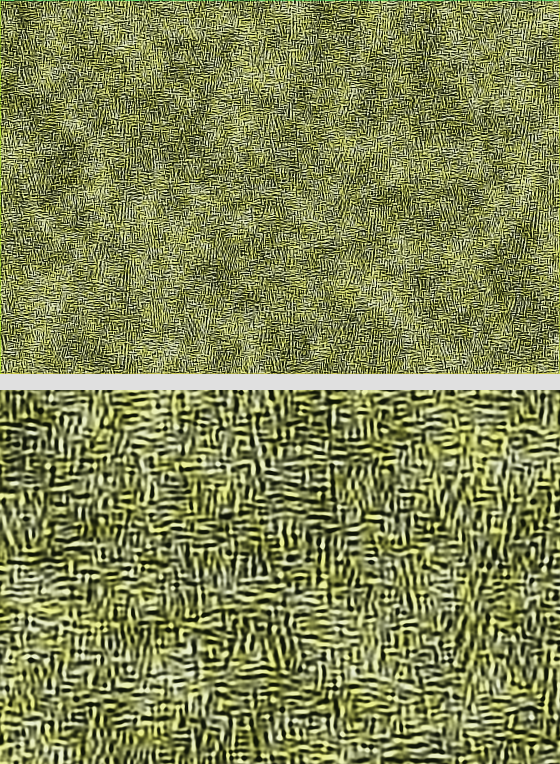
Top, the full canvas; bottom, a detail of the centre.
Give the GLSL for this texture, as a WebGL 2 fragment shader.

```glsl
#version 300 es
precision highp float;

uniform vec2 u_resolution;
out vec4 fragColor;

const float TAU = 6.2831853;

vec3 hash3(vec2 cell, float seed) {
  vec3 q = fract(vec3(cell.xyx + seed) * vec3(0.1031, 0.1030, 0.0973));
  q += dot(q, q.yxz + 33.33);
  return fract((q.xxy + q.yzz) * q.zyx);
}

// Smooth lattice noise centred on zero
float softNoise(vec2 p, float seed) {
  vec2 cell = floor(p);
  vec2 f = fract(p);
  f = f * f * (3.0 - 2.0 * f);
  float low = mix(hash3(cell, seed).x, hash3(cell + vec2(1, 0), seed).x, f.x);
  float high = mix(hash3(cell + vec2(0, 1), seed).x, hash3(cell + 1.0, seed).x, f.x);
  return mix(low, high, f.y) - 0.5;
}

// Cellular sum of short wave packets, upright or level by patch
float threadNoise(vec2 p, float patchScale, float waves, float seed) {
  vec2 home = floor(p);
  float sum = 0.0;
  for (int y = -1; y <= 1; y++) {
    for (int x = -1; x <= 1; x++) {
      vec2 cell = home + vec2(x, y);
      vec3 place = hash3(cell, seed);
      vec3 shape = hash3(cell, seed + 41.0);
      vec2 d = p - cell - place.xy;
      float upright = 0.5 + 1.3 * softNoise(cell * patchScale, seed + 83.0);
      float angle = (shape.y - 0.5) * 0.4 + (shape.x < upright ? 0.0 : TAU * 0.25);
      float across = dot(d, vec2(cos(angle), sin(angle)));
      float frequency = waves * mix(0.75, 1.25, shape.z);
      sum += exp(-3.0 * dot(d, d)) * cos(TAU * (across * frequency + place.z));
    }
  }
  return sum;
}

// Tone to olive, with the blue share rising toward the highlights
vec3 oliveRamp(float tone, float paleness) {
  float red = mix(0.06, 0.92, tone);
  float blueShare = mix(0.44, 0.75, tone) + paleness;
  return vec3(red, red + 0.02, red * blueShare);
}

// Antialiased narrow band along one side
float edgeBand(float distanceIn, float width, float pixel) {
  return 1.0 - smoothstep(width - 0.5 * pixel, width + 0.5 * pixel, distanceIn);
}

void main() {
  vec2 p = gl_FragCoord.xy / u_resolution.y;
  float aspect = u_resolution.x / u_resolution.y;
  float pixel = 1.0 / u_resolution.y;

  // Short woven threads with fine speckle
  float threads = threadNoise(p * 112.0, 0.37, 1.15, 7.0);
  float grain = softNoise(p * 300.0, 19.0);

  // Faint cloudy light and shade
  float mottle = 0.36 * softNoise(p * 15.0, 23.0) + 0.36 * softNoise(p * 33.0, 29.0);

  float tone = smoothstep(-1.04, 1.0, threads + 0.75 * grain + mottle);
  float paleness = 0.32 * softNoise(p * 70.0, 31.0);
  vec3 color = oliveRamp(tone, paleness);

  // Thin coloured rim
  float rim = 0.003;
  float dots = 0.3 + 0.5 * tone;
  color = mix(color, vec3(0.80, 0.78, 0.25), dots * edgeBand(p.y, rim, pixel));
  color = mix(color, vec3(0.75, 0.85, 0.25), dots * edgeBand(aspect - p.x, rim, pixel));
  color = mix(color, vec3(0.70, 0.95, 0.15), dots * edgeBand(p.x, rim, pixel));
  color = mix(color, vec3(0.25, 0.85, 0.35), dots * edgeBand(1.0 - p.y, rim, pixel));

  fragColor = vec4(clamp(color, 0.0, 1.0), 1.0);
}
```
